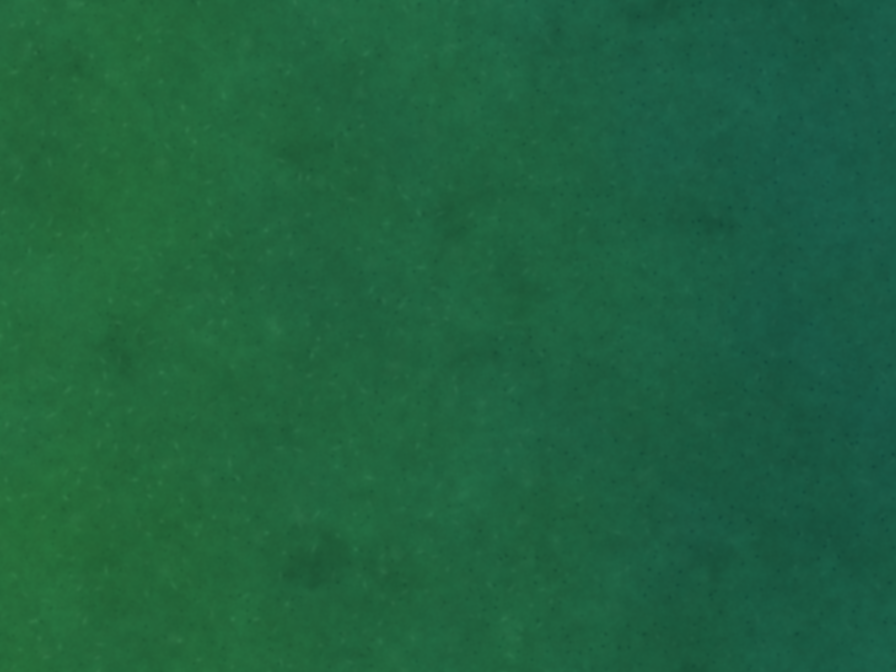
A WebGL 2 fragment shader for this texture:

```glsl
#version 300 es
precision highp float;
// Worn green felt: a warm-to-cool gradient carries cloudy mottling, soft stains
// and a fine blurred nap. Value noise gives the cloth its tone, while jittered
// cells scatter pale lint flecks and tiny dark pits.

uniform vec2 u_resolution;
out vec4 fragColor;

const vec3 WARM_GREEN = vec3(0.142, 0.416, 0.230);
const vec3 MID_GREEN  = vec3(0.128, 0.398, 0.253);
const vec3 COOL_GREEN = vec3(0.100, 0.360, 0.276);
const vec3 LINT_TINT  = vec3(0.075, 0.090, 0.075);
const vec3 PIT_TINT   = vec3(0.035, 0.060, 0.035);

// Sine-free hash: two random values per lattice point and seed
vec2 hash2(vec2 cell, float seed) {
    vec3 q = fract(vec3(cell.xyx + seed * 17.0) * vec3(0.1031, 0.1030, 0.0973));
    q += dot(q, q.yzx + 33.33);
    return fract((q.xx + q.yz) * q.zy);
}

float valueNoise(vec2 p, float seed) {
    vec2 cell = floor(p);
    vec2 f = fract(p);
    f = f * f * (3.0 - 2.0 * f);
    float low = mix(hash2(cell, seed).x, hash2(cell + vec2(1, 0), seed).x, f.x);
    float high = mix(hash2(cell + vec2(0, 1), seed).x, hash2(cell + vec2(1, 1), seed).x, f.x);
    return mix(low, high, f.y);
}

// Layered noise centred on zero, turned between octaves to hide the lattice
float cloud(vec2 p, int octaves, float gain, float seed) {
    float sum = 0.0;
    float weight = 1.0;
    for (int i = 0; i < octaves; i++) {
        sum += weight * (valueNoise(p, seed + float(i)) - 0.5);
        p = mat2(1.6, 1.2, -1.2, 1.6) * p;
        weight *= gain;
    }
    return sum;
}

// Scattered soft ellipses; size is in cell units, density is the filled share
float flecks(vec2 p, float density, float size, float stretch, float seed) {
    vec2 home = floor(p);
    float cover = 0.0;
    for (int y = -1; y <= 1; y++) {
        for (int x = -1; x <= 1; x++) {
            vec2 cell = home + vec2(x, y);
            vec2 place = hash2(cell, seed);
            vec2 trait = hash2(cell, seed + 3.0);
            vec2 d = p - cell - place;
            float angle = 6.2832 * trait.y;
            float c = cos(angle);
            float s = sin(angle);
            d = vec2(c * d.x + s * d.y, c * d.y - s * d.x);
            d /= size * vec2(mix(1.0, stretch, place.x), 1.0);
            float strength = step(trait.x, density) * mix(0.3, 1.0, place.y);
            cover = max(cover, strength * exp(-dot(d, d)));
        }
    }
    return cover;
}

// Broad light: warm lower left, cool right, shaded towards the lower right
vec3 baseColour(vec2 uv) {
    float across = clamp(uv.x + 0.10 * (uv.y - 0.5), 0.0, 1.0);
    vec3 colour = mix(WARM_GREEN, MID_GREEN, smoothstep(0.0, 0.55, across));
    colour = mix(colour, COOL_GREEN, smoothstep(0.45, 0.95, across));
    vec2 shade = (uv - vec2(0.78, 0.32)) / vec2(0.24, 0.38);
    return colour * (1.0 - 0.035 * exp(-dot(shade, shade)));
}

void main() {
    vec2 uv = gl_FragCoord.xy / u_resolution;
    vec2 p = gl_FragCoord.xy / u_resolution.y;
    vec3 colour = baseColour(uv);

    // Cloudy wear and slow drift of hue
    float mottle = cloud(p * 4.0, 4, 0.65, 1.0);
    colour *= 1.0 + 0.085 * mottle;
    colour.b += 0.020 * cloud(p * 5.0, 3, 0.6, 9.0);

    // Few soft dark stains with ragged edges
    vec2 warp = 0.35 * vec2(cloud(p * 22.0, 2, 0.5, 14.0), cloud(p * 22.0, 2, 0.5, 19.0));
    float stain = flecks(p * 6.0 + warp, 0.28, 0.16, 2.0, 23.0);
    colour *= 1.0 - 0.10 * stain;

    // Soft nap: small clumps under a finer grain
    float clumps = cloud(p * 42.0, 2, 0.8, 31.0);
    float grain = cloud(p * 125.0, 2, 0.6, 37.0);
    colour *= 1.0 + 0.050 * clumps + 0.055 * grain;
    colour.r += 0.008 * cloud(p * 70.0, 2, 0.6, 41.0);

    // Lint is densest on the worn left, pits on the cool right
    float lintAmount = mix(0.85, 0.40, smoothstep(0.2, 0.9, uv.x));
    float lint = flecks(p * 38.0, 0.40, 0.13, 2.2, 47.0);
    float dust = flecks(p * 17.0, 0.22, 0.16, 1.6, 53.0);
    float pits = flecks(p * 52.0, 0.35, 0.15, 1.3, 59.0);
    colour += LINT_TINT * lintAmount * (0.65 * lint + 0.45 * dust);
    colour -= PIT_TINT * pits * mix(0.5, 0.8, uv.x);

    fragColor = vec4(clamp(colour, 0.0, 1.0), 1.0);
}
```
